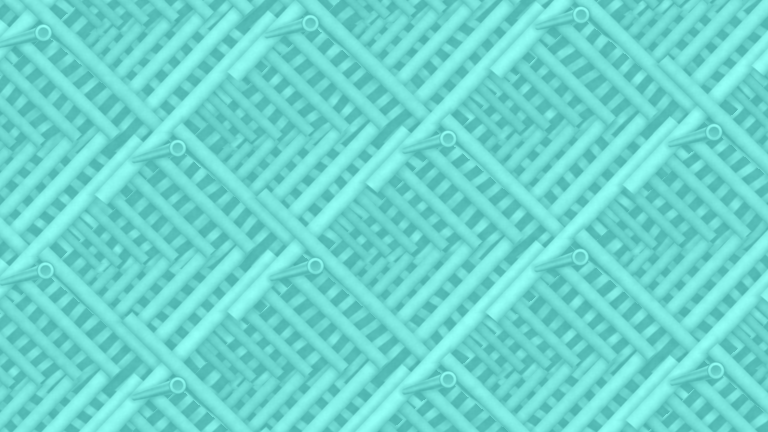
Write a WebGL 1 fragment shader that draws this pattern.

```glsl
precision highp float;
// Turquoise stacked tubes: diamond cells of nested, sinking chevrons with open tube ends.
uniform vec2 u_resolution;

float hash(vec2 p) {
  return fract(sin(dot(p, vec2(127.1, 311.7))) * 43758.5453);
}

float noise(vec2 p) {
  vec2 i = floor(p), f = fract(p);
  f = f * f * (3.0 - 2.0 * f);
  return mix(mix(hash(i), hash(i + vec2(1.0, 0.0)), f.x),
             mix(hash(i + vec2(0.0, 1.0)), hash(i + 1.0), f.x), f.y);
}

// Lays one rounded rod, with its soft shadow, over the tone below.
float layRod(float tone, float along, float across, vec2 span, float radius, float peak, float aa) {
  float d = max(abs(across) - radius, max(span.x - along, along - span.y));
  tone *= 1.0 - 0.3 * smoothstep(radius, 0.0, d);
  float x = across / radius + 0.25;
  return mix(tone, peak * (1.0 - 0.42 * x * x), smoothstep(aa, -aa, d));
}

// Far rods, seen as rounded glints between the nearer ones.
float deepGlints(vec2 uv) {
  vec2 f = fract(uv);
  float across = f.x > f.y ? uv.y : uv.x;
  float stripe = 0.5 + 0.5 * cos(6.2832 * 10.0 * across + 1.5 * noise(uv * 7.0));
  return 0.16 + 0.66 * smoothstep(0.35, 0.8, stripe) * (0.45 + 0.55 * noise(uv * 17.0));
}

// Open tube end at the origin with a tapering body running left.
float layTubeEnd(float tone, vec2 q, float aa) {
  vec2 body = vec2(-0.1, -0.028);
  float t = clamp(dot(q, body) / dot(body, body), 0.0, 1.0);
  float side = (q.y - body.y * t) / 0.017;
  float d = length(q - body * t) - mix(0.017, 0.007, t);
  float streak = 0.42 + 0.3 * side + 0.16 * cos(side * 7.0);
  tone *= 1.0 - 0.3 * smoothstep(0.012, 0.0, d);
  tone = mix(tone, streak, smoothstep(aa, -aa, d));
  float r = length(q);
  tone = mix(tone, 0.2, smoothstep(aa, -aa, r - 0.0205));
  tone = mix(tone, 0.82 + 8.0 * q.y, smoothstep(aa, -aa, r - 0.0185));
  return mix(tone, 0.36 - 10.0 * q.y, smoothstep(aa, -aa, r - 0.0125));
}

void main() {
  vec2 p = gl_FragCoord.xy / u_resolution.y - vec2(0.7245, 0.389);
  // Skewed lattice: u climbs to the right, v falls to the right.
  vec2 uv = vec2(1.552 * p.x + 1.809 * p.y, 1.674 * p.x - 1.809 * p.y);
  vec2 cell = floor(uv);
  float aa = 2.4 / u_resolution.y;
  float tone = deepGlints(uv);

  // Chevron layers, deepest first; the last one holds the long edge rods.
  for (int layer = 0; layer < 7; layer++) {
    float depth = 6.0 - float(layer);
    float near = float(layer) / 6.0;
    bool top = layer == 6;
    float fallU = 1.06 - 0.2 * depth + 0.01 * depth * depth;
    float riseV = 0.86 - 0.16 * depth + 0.008 * depth * depth;
    for (int b = -1; b <= 1; b++) {
      for (int a = -1; a <= 1; a++) {
        vec2 id = cell + vec2(float(a), float(b));
        vec2 l = uv - id;
        float vary = hash(id + depth * 7.3);
        float shift = top ? 0.0 : 0.02 * (vary - 0.5);

        // Rising rod
        vec2 span = top ? vec2(-0.62 + 0.15 * vary, 0.9) : vec2(0.03, fallU - 0.03);
        float across = l.y - riseV - shift + 0.07 * (l.x - 0.2);
        tone = layRod(tone, l.x, across, span, mix(0.025, 0.047, near),
                      mix(0.55, 0.98, near) - 0.06 * vary, aa);

        // Falling rod
        float start = top ? (vary > 0.45 ? -0.5 : -0.1) : -0.16;
        across = fallU + shift - l.x - 0.07 * (l.y - 0.2);
        tone = layRod(tone, l.y, -across * -1.0, vec2(start, riseV - 0.01),
                      mix(0.024, 0.041, near), mix(0.5, 0.8, near) - 0.08 * vary, aa);
      }
    }
  }

  // Tube ends on the lattice points
  for (int b = 0; b <= 1; b++) {
    for (int a = 0; a <= 1; a++) {
      vec2 id = cell + vec2(float(a), float(b));
      vec2 l = uv - id;
      vec2 q = vec2(0.31 * (l.x + l.y), 0.287 * l.x - 0.266 * l.y);
      q += 0.012 * (vec2(hash(id), hash(id + 5.0)) - 0.5);
      tone = layTubeEnd(tone, q, aa * 0.42);
    }
  }

  // Worn, uneven surface
  tone += 0.1 * (noise(uv * 28.0) - 0.5) + 0.06 * (noise(uv * 90.0) - 0.5);
  vec3 color = mix(vec3(0.29, 0.69, 0.67), vec3(0.58, 1.0, 0.965), clamp(tone, 0.0, 1.0));
  gl_FragColor = vec4(color, 1.0);
}
```
